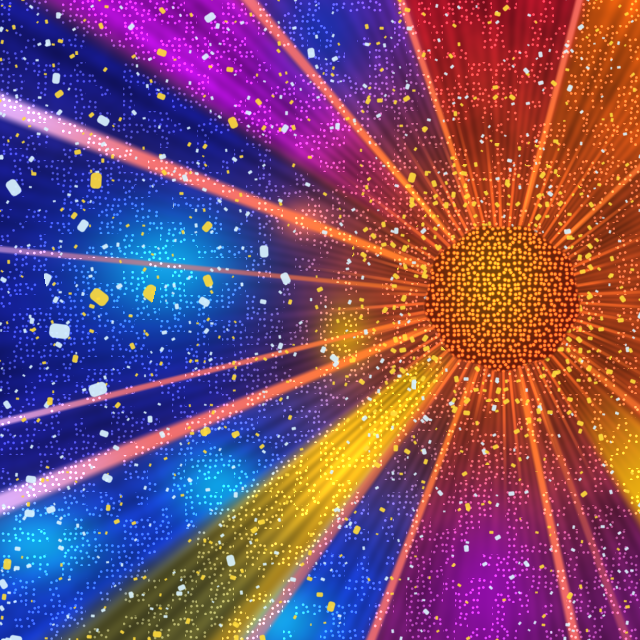
Write a WebGL 1 fragment shader that draws this background.

```glsl
precision highp float;
uniform vec2 u_resolution;

const vec2 CENTER = vec2(0.785, 0.535);
const float BALL_RADIUS = 0.121;
const float GRAIN_SCALE = 125.0;
const float FINE_RAYS = 54.0;
const float SOFTNESS = 2.2;
const vec3 EMBER = vec3(0.62, 0.23, 0.09);
const vec3 DEEP_BLUE = vec3(0.07, 0.08, 0.46);
const vec3 ROYAL_BLUE = vec3(0.07, 0.19, 0.68);
const vec3 VIOLET = vec3(0.30, 0.13, 0.58);
const vec3 MAGENTA = vec3(0.60, 0.05, 0.72);
const vec3 PLUM = vec3(0.36, 0.08, 0.36);
const vec3 CRIMSON = vec3(0.60, 0.06, 0.14);
const vec3 ORANGE = vec3(0.78, 0.32, 0.05);
const vec3 GOLD = vec3(0.93, 0.70, 0.07);
const vec3 OLIVE = vec3(0.40, 0.38, 0.12);
const vec3 CYAN = vec3(0.05, 0.72, 0.95);
const vec3 RAY_NEAR = vec3(0.98, 0.47, 0.16);
const vec3 RAY_MID = vec3(0.93, 0.42, 0.38);
const vec3 RAY_FAR = vec3(0.86, 0.66, 0.92);

vec2 p, d;
vec3 col;
float angle;

float hash(vec2 c) { return fract(sin(dot(c, vec2(127.1, 311.7))) * 43758.5); }
vec2 hash2(vec2 c) { return vec2(hash(c), hash(c + 17.3)); }

// Distance to the nearest jittered cell point
float cellular(vec2 q) {
  float nearest = 2.0;
  for (int i = 0; i < 9; i++) {
    float n = float(i);
    vec2 c = floor(q) + vec2(mod(n, 3.0), floor(n / 3.0)) - 1.0;
    nearest = min(nearest, length(c + 0.2 + 0.6 * hash2(c) - q));
  }
  return nearest;
}

float layeredSines(vec2 q) {
  float sum = 0.0, amp = 0.5;
  for (int i = 0; i < 4; i++) {
    sum += amp * sin(q.x + 1.7 * sin(q.y)) * cos(q.y - 1.3 * sin(q.x));
    q = mat2(1.6, 1.2, -1.2, 1.6) * q + 2.3;
    amp *= 0.55;
  }
  return sum;
}

float glow(vec2 at, vec2 size) {
  vec2 q = (p - at) / size;
  return exp(-dot(q, q));
}

// Angular wedge mask, in degrees
float sector(float from, float to) {
  return smoothstep(-SOFTNESS, SOFTNESS, angle - from) * smoothstep(-SOFTNESS, SOFTNESS, to - angle);
}

void wedge(vec3 tint, float from, float to) { col = mix(col, tint, sector(from, to)); }

void cloud(vec3 tint, vec2 at, vec2 size) { col = mix(col, tint, 0.82 * glow(at, size)); }

// Tapered ray, wider and paler away from the center
void ray(float degree, float width, float strength) {
  vec2 dir = vec2(cos(radians(degree)), sin(radians(degree)));
  float along = dot(d, dir);
  float across = abs(d.x * dir.y - d.y * dir.x);
  float w = 0.0025 + width * max(along, 0.0);
  float mask = (1.0 - smoothstep(w * 0.35, w + 0.002, across)) * smoothstep(0.09, 0.17, along);
  vec3 tint = mix(RAY_NEAR, RAY_MID, smoothstep(0.2, 0.5, along));
  tint = mix(tint, RAY_FAR, smoothstep(0.55, 0.85, along));
  col = mix(col, tint, mask * strength);
  col += tint * 0.12 * strength * exp(-across / (w * 2.0)) * smoothstep(0.05, 0.2, along);
}

// Scattered rounded chips, at most one per cell
void flecks(float scale, float density, float size, float warmth) {
  vec2 q = p * scale + 0.37;
  vec2 cell = floor(q);
  vec2 f = fract(q) - 0.5 - 0.4 * (hash2(cell + 3.1) - 0.5);
  float turn = 6.28 * hash(cell + 8.7);
  f = mat2(cos(turn), -sin(turn), sin(turn), cos(turn)) * f;
  float radius = size * (0.5 + 0.5 * hash(cell + 5.9));
  float dist = length(max(abs(f) - radius * vec2(0.5, 0.2), 0.0)) - radius * 0.5;
  float mask = (1.0 - smoothstep(-0.0015, 0.0015, dist / scale)) * step(hash(cell), density);
  vec3 tint = mix(vec3(0.86, 0.96, 1.0), vec3(1.0, 0.86, 0.24), step(hash(cell + 1.9), warmth));
  col = mix(col, tint, mask * 0.92);
}

void main() {
  p = gl_FragCoord.xy / u_resolution;
  d = p - CENTER;
  float r = length(d), theta = atan(d.y, d.x);
  angle = mod(degrees(theta), 360.0);

  // Coloured wedges
  col = EMBER;
  wedge(ORANGE, 42.0, 75.0);
  wedge(CRIMSON, 75.0, 109.0);
  wedge(VIOLET, 109.0, 131.0);
  wedge(MAGENTA, 131.0, 147.0);
  wedge(DEEP_BLUE, 147.0, 204.0);
  wedge(ROYAL_BLUE, 203.0, 250.0);
  wedge(PLUM, 249.0, 302.0);
  col = mix(col, EMBER * 0.92, 0.95 - 0.95 * smoothstep(0.13, 0.53, r));

  // Nebula clouds and radial streaks
  float streak = sin(theta * 41.0 + 2.0 * sin(theta * 13.0)) * sin(theta * 97.0);
  col *= 1.0 + 0.28 * layeredSines(p * 13.0) + 0.14 * streak;
  cloud(ROYAL_BLUE, vec2(0.22, 0.56), vec2(0.20, 0.16));
  cloud(CYAN, vec2(0.26, 0.585), vec2(0.11, 0.08));
  cloud(CYAN, vec2(0.06, 0.15), vec2(0.09, 0.055));
  cloud(CYAN, vec2(0.34, 0.24), vec2(0.07, 0.055));
  cloud(CYAN, vec2(0.44, 0.03), vec2(0.07, 0.06));
  cloud(ROYAL_BLUE, vec2(0.50, 0.95), vec2(0.07, 0.09));
  cloud(MAGENTA, vec2(0.76, 0.07), vec2(0.08, 0.13));
  cloud(RAY_MID, vec2(0.475, 0.655), vec2(0.04, 0.03));

  // Broad golden beams
  vec3 beam = mix(GOLD, OLIVE, smoothstep(0.38, 0.68, r) * (1.0 - smoothstep(228.0, 232.0, angle)));
  beam *= 0.88 + 0.2 * streak + 0.3 * glow(vec2(0.55, 0.28), vec2(0.1));
  col = mix(col, beam, 0.92 * sector(217.5, 233.0) * smoothstep(0.1, 0.2, r));
  col = mix(col, GOLD, sector(302.0, 318.0) * smoothstep(0.17, 0.4, r));
  cloud(GOLD * 0.85, vec2(0.54, 0.473), vec2(0.04, 0.05));

  // Principal rays
  ray(159.0, 0.025, 0.92);
  ray(130.4, 0.015, 0.85);
  ray(108.8, 0.008, 0.8);
  ray(75.5, 0.008, 0.8);
  ray(43.5, 0.007, 0.65);
  ray(321.0, 0.016, 0.65);
  ray(290.0, 0.01, 0.4);
  ray(282.0, 0.014, 0.85);
  ray(249.0, 0.011, 0.8);
  ray(234.0, 0.016, 0.6);
  ray(202.3, 0.023, 0.9);
  ray(194.0, 0.005, 0.8);
  ray(174.5, 0.004, 0.6);

  // Short fine rays
  float slot = floor(angle * FINE_RAYS / 360.0);
  float bend = radians(angle - (slot + 0.3 + 0.4 * hash(vec2(slot, 2.0))) * 360.0 / FINE_RAYS);
  float fade = 1.0 - smoothstep(0.13, 0.17 + 0.2 * hash(vec2(slot, 5.0)), r);
  col += RAY_NEAR * 0.38 * fade * (1.0 - smoothstep(0.0005, 0.004, abs(sin(bend)) * r));

  // Glitter dust and chips
  float dust = 1.0 - smoothstep(0.08, 0.33, cellular(p * 105.0));
  col += dust * step(0.45, hash(floor(p * 52.0))) * (0.5 * col + 0.18);
  flecks(85.0, 0.12, 0.28, 0.45);
  flecks(44.0, 0.13, 0.24, 0.55);
  flecks(62.0, 0.5 * exp(-pow(abs(r - 0.14) / 0.075, 2.0)), 0.33, 0.95);
  flecks(25.0, 0.15 - 0.15 * smoothstep(0.25, 0.85, p.x), 0.24, 0.55);
  flecks(13.0, 0.55 * glow(vec2(0.14, 0.58), vec2(0.12, 0.15)), 0.25, 0.6);

  // Beaded ball
  vec2 b = d * vec2(1.0, 1.06) / BALL_RADIUS;
  float bead = 1.0 - smoothstep(0.1, 0.62, cellular(p * GRAIN_SCALE));
  float lit = glow(CENTER + vec2(-0.012, 0.03), vec2(0.09, 0.11));
  vec3 ball = mix(vec3(0.7, 0.13, 0.07), vec3(0.84, 0.48, 0.07), lit);
  ball = ball * (0.55 + 0.55 * bead) + vec3(0.45, 0.36, 0.14) * bead * bead;
  col = mix(col, ball, 1.0 - smoothstep(0.96, 1.02, length(b) + 0.025 * sin(theta * 9.0)));

  gl_FragColor = vec4(clamp(col, 0.0, 1.0), 1.0);
}
```
